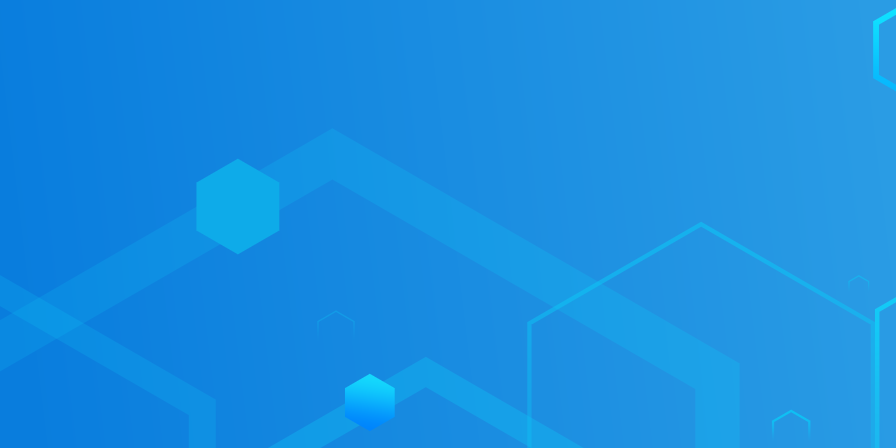
This background is drawn by a WebGL 2 fragment shader. Its source:

```glsl
#version 300 es
precision highp float;
// Blue horizontal gradient overlaid with translucent cyan hexagons:
// wide chevron bands, thin outlines and two solid cells.
// Every shape comes from one pointy-top hexagon distance function.

uniform vec2 u_resolution;
out vec4 fragColor;

// Signed distance to the sides of a hexagon with a vertex at the top.
float hexagon(vec2 p, float apothem) {
    p = abs(p);
    return max(p.x, dot(p, vec2(0.5, 0.8660254))) - apothem;
}

// Coverage of a signed distance, softened over one pixel.
float cover(float d) {
    return clamp(0.5 - d * u_resolution.y, 0.0, 1.0);
}

// Coverage of a hexagonal frame lying inside its outer edge.
float frame(vec2 p, float apothem, float width) {
    float d = hexagon(p, apothem);
    return cover(max(d, -d - width));
}

// Small frame that dissolves toward its lower half.
float fadingFrame(vec2 p, float apothem, float width) {
    return frame(p, apothem, width) * smoothstep(-0.6, 0.8, p.y / apothem);
}

void main() {
    // One unit is the canvas height.
    vec2 p = gl_FragCoord.xy / u_resolution.y;
    float across = gl_FragCoord.x / u_resolution.x;

    // Background, slightly darker toward the bottom.
    float tone = clamp(across + 0.06 * (p.y - 0.6), 0.0, 1.0);
    vec3 color = mix(vec3(0.035, 0.490, 0.868), vec3(0.165, 0.612, 0.895), tone);
    vec3 cyan = vec3(0.05, 0.77, 0.96);

    // Wide translucent bands.
    float largeBand = frame(p - vec2(0.742, -0.336), 0.909, 0.099);
    float leftBand = frame(p - vec2(-0.0625, -0.206), 0.544, 0.060);
    float lowerBand = frame(p - vec2(0.9505, -0.278), 0.417, 0.0586);
    color = mix(color, cyan, largeBand * mix(0.17, 0.30, across));
    color = mix(color, cyan, leftBand * 0.20);
    color = mix(color, cyan, lowerBand * 0.34);

    // Thin outlines on the right.
    float wideOutline = frame(p - vec2(1.565, 0.057), 0.388, 0.0095);
    float edgeOutline = frame(p - vec2(2.318, 0.099), 0.365, 0.010);
    color = mix(color, cyan, wideOutline * mix(0.36, 0.60, smoothstep(0.0, 0.5, p.y)));
    color = mix(color, vec3(0.07, 0.80, 0.97), edgeOutline * mix(0.6, 0.95, smoothstep(0.0, 0.33, p.y)));

    // Bright corner outline with a vertical gradient.
    vec2 corner = p - vec2(2.059, 0.889);
    vec3 cornerColor = mix(vec3(0.03, 0.72, 0.99), vec3(0.06, 0.88, 1.0), smoothstep(-0.1, 0.1, corner.y));
    color = mix(color, cornerColor, frame(corner, 0.110, 0.013));

    // Small outlines.
    color = mix(color, cyan, 0.32 * fadingFrame(p - vec2(0.750, 0.259), 0.0417, 0.003));
    color = mix(color, cyan, 0.55 * fadingFrame(p - vec2(1.917, 0.359), 0.0234, 0.003));
    color = mix(color, cyan, 0.90 * fadingFrame(p - vec2(1.766, 0.036), 0.0430, 0.005));

    // Solid cells.
    float flatCell = cover(hexagon(p - vec2(0.531, 0.539), 0.0925));
    color = mix(color, vec3(0.055, 0.670, 0.912), flatCell);

    vec2 cell = p - vec2(0.8255, 0.1016);
    vec3 cellColor = mix(vec3(0.0, 0.52, 0.99), vec3(0.08, 0.85, 0.99), smoothstep(-0.065, 0.065, cell.y + 0.15 * cell.x));
    color = mix(color, cellColor, cover(hexagon(cell, 0.0555)));

    fragColor = vec4(color, 1.0);
}
```
